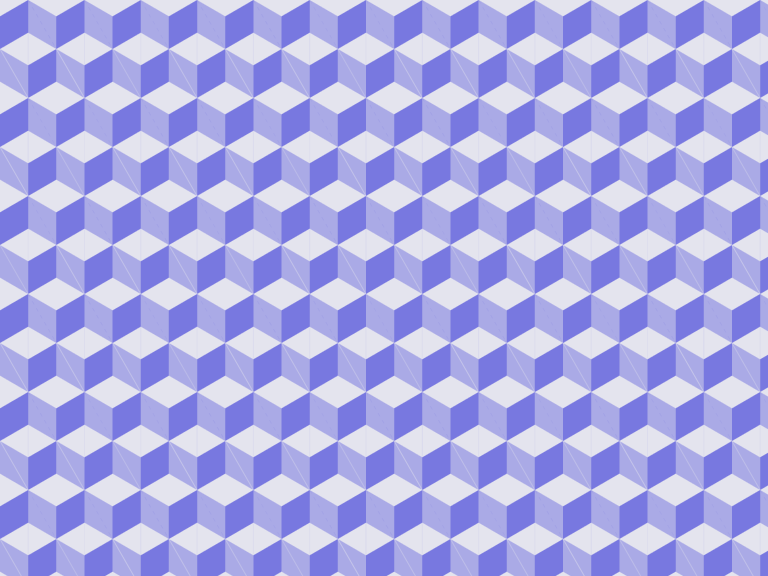
This pattern is drawn by a Shadertoy shader. Its source:

```glsl
// Tumbling-block tiling: isometric cubes in three violet tints with hairline seams.
#define COLUMNS 13.64      // cubes across a 4:3 canvas
#define ROWS 11.755        // cube rows down the canvas
#define TOP_COLOR vec3(0.893, 0.893, 0.932)
#define LEFT_COLOR vec3(0.668, 0.668, 0.902)
#define RIGHT_COLOR vec3(0.470, 0.470, 0.878)
#define SEAM_WIDTH 0.0013  // in canvas heights
#define LIGHT_SEAM 0.55
#define DARK_SEAM 0.22
#define TOP_SEAM 0.22
#define SAMPLES 4          // antialiasing grid side
#define SOFTNESS 1.2       // filter width in output pixels

const float ASPECT = 4.0 / 3.0;

// Signed horizontal offset from the nearest cube axis; odd rows shift half a cube.
float axisOffset(float x, float row) {
    return fract(x + 0.5 - 0.5 * mod(row, 2.0)) - 0.5;
}

// Slow drift of seam strength between cubes.
float seamVariation(float column, float row) {
    float waves = sin(column * 1.7 + row * 0.9) + 0.5 * sin(column * 3.1 - row * 1.57);
    return 0.85 + 0.15 * waves;
}

float seamMask(float dist) {
    return 1.0 - smoothstep(0.25 * SEAM_WIDTH, 0.75 * SEAM_WIDTH, dist);
}

// Color at p: x to the right and y down, both in canvas heights.
vec3 cubeColor(vec2 p) {
    vec2 scale = vec2(COLUMNS / ASPECT, ROWS);
    vec2 q = p * scale;

    // The zigzag top outline decides which row of cubes covers the point.
    float row = floor(q.y);
    float nextOffset = abs(axisOffset(q.x, row + 1.0));
    row += step((2.0 * nextOffset - 1.0) / 3.0, q.y - row - 1.0);

    float d = axisOffset(q.x, row);
    float v = q.y - row;
    float odd = mod(row, 2.0);
    float strength = seamVariation(floor(q.x - 0.5 * odd + 0.5), row);

    // Top rhombus, with a vertical seam on odd rows.
    if (v < (1.0 - 2.0 * abs(d)) / 3.0) {
        float seam = seamMask(abs(d) / scale.x) * odd * strength;
        return mix(TOP_COLOR, LEFT_COLOR, TOP_SEAM * seam);
    }

    // Right face is plain.
    if (d > 0.0) return RIGHT_COLOR;

    // Left face: pale diagonal on odd rows, faint dashed one on even rows.
    float diagonal = 0.5 * abs(v - 2.0 * d - 1.0) / scale.y;
    float seam = seamMask(diagonal) * strength;
    float dashes = smoothstep(-0.2, 0.2, sin(v * 44.0));
    vec3 seamColor = mix(RIGHT_COLOR, TOP_COLOR, odd);
    float opacity = mix(DARK_SEAM * dashes, LIGHT_SEAM, odd);
    return mix(LEFT_COLOR, seamColor, opacity * seam);
}

void mainImage(out vec4 fragColor, in vec2 fragCoord) {
    vec3 color = vec3(0.0);
    for (int j = 0; j < SAMPLES; j++) {
        for (int i = 0; i < SAMPLES; i++) {
            vec2 jitter = (vec2(i, j) + 0.5) / float(SAMPLES) - 0.5;
            vec2 p = (fragCoord + jitter * SOFTNESS) / iResolution.y;
            color += cubeColor(vec2(p.x, 1.0 - p.y));
        }
    }
    fragColor = vec4(color / float(SAMPLES * SAMPLES), 1.0);
}
```
